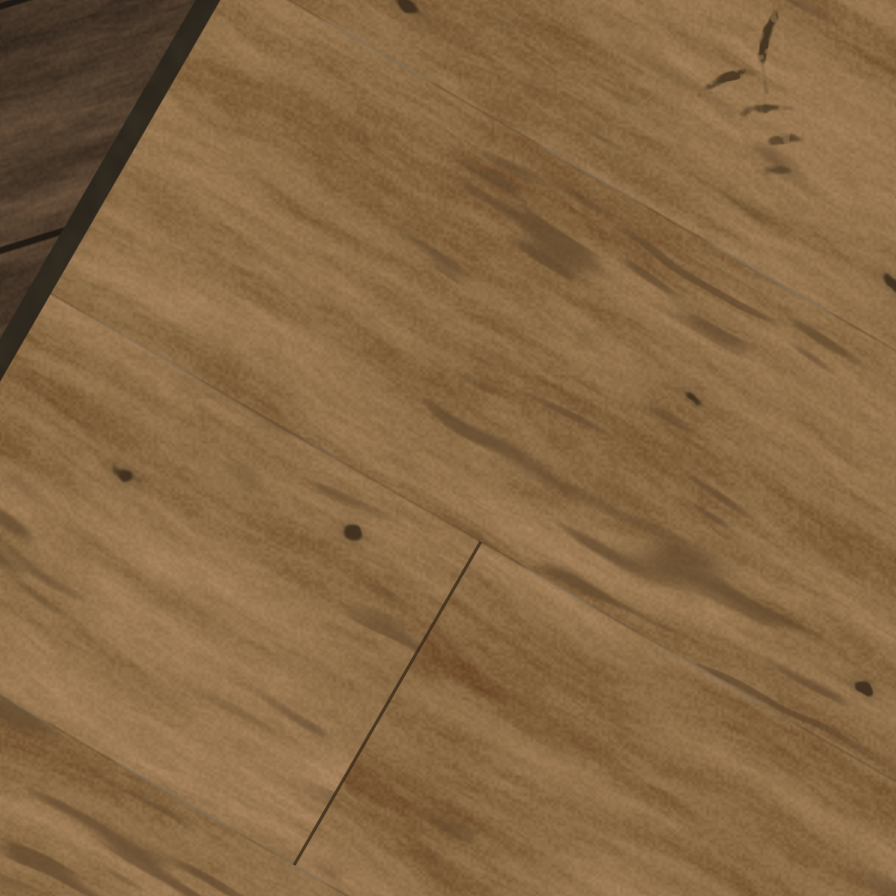
This texture is drawn by a WebGL 1 fragment shader. Its source:

```glsl
precision highp float;
uniform vec2 u_resolution;
// Oak floor planks laid on a diagonal, with a dark edge strip and a corner of
// darker boards. Grain is stretched, warped value noise in plank coordinates;
// knots are scattered by cells, and seams are thin antialiased lines.

const vec3 OAK_DARK = vec3(0.49, 0.36, 0.22);
const vec3 OAK_MID = vec3(0.54, 0.42, 0.27);
const vec3 OAK_LIGHT = vec3(0.59, 0.46, 0.31);
const vec3 PORE = vec3(0.36, 0.265, 0.165);
const vec3 KNOT = vec3(0.22, 0.165, 0.10);
const vec3 SEAM_GREY = vec3(0.50, 0.43, 0.34);
const vec3 BOARD = vec3(0.295, 0.228, 0.168);
const vec3 STRIP = vec3(0.175, 0.150, 0.112);
const vec2 ALONG = vec2(0.866, -0.5);     // grain direction
const vec2 ACROSS = vec2(0.5, 0.866);
const float PLANK_WIDTH = 0.4165;
const float PLANK_START = 0.194;
const float JOINT = 0.267;                // butt joint position along the grain
const float FLOOR_EDGE = -0.287;
const float STRIP_WIDTH = 0.024;
const float GRAIN_CONTRAST = 3.6;
const vec2 KNOT_CELL = vec2(0.30, 0.20);
const float KNOT_CHANCE = 0.35;
const vec2 CRACK_CENTRE = vec2(0.85, 0.95);

float hash(vec2 p) {
  vec3 q = fract(p.xyx * 0.1031);
  q += dot(q, q.yzx + 33.33);
  return fract((q.x + q.y) * q.z);
}

float noise(vec2 p) {
  vec2 i = floor(p), f = fract(p);
  f = f * f * (3.0 - 2.0 * f);
  return mix(mix(hash(i), hash(i + vec2(1, 0)), f.x),
             mix(hash(i + vec2(0, 1)), hash(i + vec2(1, 1)), f.x), f.y);
}

// Signed sum of streaky octaves, long in x and fine in y
float streaks(vec2 p) {
  float sum = 0.0, amp = 0.5;
  vec2 scale = vec2(3.0, 26.0);
  for (int i = 0; i < 5; i++) {
    sum += amp * (noise(p * scale + float(i) * 17.3) - 0.5);
    scale *= vec2(2.1, 1.85);
    amp *= 0.75;
  }
  return sum;
}

float line(float d, float halfWidth, float px) {
  return 1.0 - smoothstep(halfWidth, halfWidth + 1.5 * px, abs(d));
}

// Small oval knots; x is the dark core, y the soft halo
vec2 knots(vec2 p, float ragged) {
  vec2 cell = floor(p / KNOT_CELL), mark = vec2(0.0);
  for (int j = -1; j <= 1; j++) {
    for (int i = -1; i <= 1; i++) {
      vec2 c = cell + vec2(i, j);
      float size = mix(0.005, 0.010, hash(c + 5.1));
      vec2 jitter = 0.2 + 0.6 * vec2(hash(c + 11.7), hash(c + 23.9));
      vec2 d = (p - (c + jitter) * KNOT_CELL) / vec2(mix(1.3, 3.2, hash(c + 31.3)), 1.0);
      float r = length(d) / size + ragged;
      float present = step(hash(c + 2.7), KNOT_CHANCE);
      mark = max(mark, present * vec2(1.0 - smoothstep(0.5, 1.1, r), exp(-0.35 * r * r)));
    }
  }
  return mark;
}

// A large split knot: one steep crack above several flatter ones
float cracks(vec2 uv, float ragged) {
  float mark = 0.0;
  for (int i = 0; i < 5; i++) {
    float k = float(i), angle = 1.4 * exp(-1.5 * k);
    vec2 dir = vec2(cos(angle), sin(angle));
    vec2 d = uv - CRACK_CENTRE - vec2(0.08 * hash(vec2(k, 4.0)) - 0.04, -0.035 * k);
    float x = dot(d, dir), len = mix(0.045, 0.018, k / 4.0);
    float y = dot(d, vec2(-dir.y, dir.x)) + 5.0 * x * x;
    float r = length(vec2(x / len, y / 0.006)) + ragged;
    mark = max(mark, (1.0 - smoothstep(0.45, 1.15, r)) * (1.0 - 0.1 * k));
  }
  return mark;
}

vec3 oakFloor(vec2 uv, vec2 p, float px) {
  float rowPos = (p.y - PLANK_START) / PLANK_WIDTH;
  float row = floor(rowPos), joint = JOINT + 1.3 * row;
  float plank = row * 2.0 + step(joint, p.x);
  vec2 q = p + vec2(plank * 7.31, plank * 3.17);

  // Grain, bent by slow waves
  q.y += 0.035 * (noise(q * vec2(4.0, 7.0)) - 0.5) + 0.010 * (noise(q * vec2(15.0, 24.0)) - 0.5);
  float tone = 0.18 + GRAIN_CONTRAST * streaks(q) + 2.0 * (noise(q * vec2(2.5, 8.0) + 40.0) - 0.5);
  tone += 0.35 * (hash(vec2(plank, 9.0)) - 0.5) + 1.1 * (noise(uv * 300.0) - 0.5);
  vec3 col = tone < 0.0 ? mix(OAK_MID, OAK_DARK, -tone) : mix(OAK_MID, OAK_LIGHT, tone);

  // Dark pores gather in patches
  float patches = smoothstep(0.45, 0.72, noise(q * vec2(4.0, 9.0) + 70.0));
  float pores = smoothstep(0.64, 0.92, noise(q * vec2(10.0, 80.0) + 90.0));
  col = mix(col, PORE, 0.65 * pores * patches);

  // Knots and cracks
  float ragged = 0.9 * (noise(uv * 95.0) - 0.5);
  vec2 knot = knots(p, ragged);
  col = mix(col, PORE, 0.35 * knot.y);
  col = mix(col, KNOT, 0.85 * knot.x);
  float flecks = smoothstep(0.6, 0.85, noise(uv * 140.0 + 6.0));
  col = mix(col, mix(KNOT, OAK_MID, 0.7 * flecks), 0.85 * cracks(uv, ragged));

  // Long seams fade in and out; the butt joint is crisp
  float seam = line((rowPos - floor(rowPos + 0.5)) * PLANK_WIDTH, 0.0007, px);
  float wear = noise(vec2(p.x * 14.0, floor(rowPos + 0.5) * 5.0));
  col = mix(col, mix(PORE, SEAM_GREY, smoothstep(0.3, 0.6, wear)), seam * (0.25 + 0.5 * wear));
  return mix(col, KNOT, 0.8 * line(p.x - joint, 0.0009, px));
}

vec3 darkBoards(vec2 uv, float px) {
  vec2 p = vec2(dot(uv, vec2(0.954, 0.3)), dot(uv, vec2(-0.3, 0.954)));
  vec3 col = BOARD * (1.0 + 0.8 * streaks(p + 3.0) + 0.15 * (noise(uv * 280.0) - 0.5));
  float seam = (fract((p.y - 0.687) / 0.26 + 0.5) - 0.5) * 0.26;
  return mix(col, STRIP * 0.5, 0.85 * line(seam, 0.002, 2.0 * px));
}

void main() {
  float px = 1.0 / u_resolution.y;
  vec2 uv = gl_FragCoord.xy * px;
  vec2 p = vec2(dot(uv, ALONG), dot(uv, ACROSS));
  float edge = p.x - FLOOR_EDGE;
  vec3 strip = STRIP * (0.95 + 0.2 * noise(uv * 60.0));
  vec3 col = mix(darkBoards(uv, px), strip, smoothstep(-px, px, edge + STRIP_WIDTH));
  col = mix(col, oakFloor(uv, p, px), smoothstep(-px, px, edge));
  gl_FragColor = vec4(col, 1.0);
}
```
